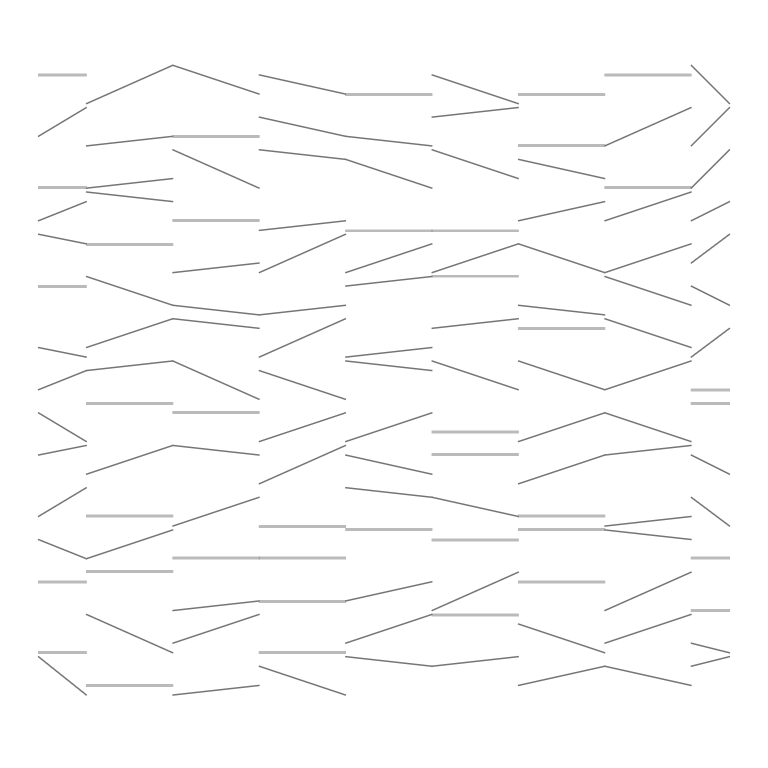
Reproduce this pattern procedurally as a Shadertoy shader.

```glsl
// Thin grey strokes on white, one per cell of a 9 by 15 grid.
// Each stroke joins a random level on the left side of its cell to a random
// level on the right; the outer columns are squeezed by the page margin.

#define COLUMN_WIDTH 0.1125
#define ROW_HEIGHT   0.055
#define LEVEL_STEP   0.0125
#define MARGIN       0.05
#define TOP          0.085
#define GRID         vec2(9.0, 15.0)
#define UNIT         (1.0 / 512.0)
#define INK          0.46
#define FLAT_OPACITY 0.5
#define SEED         17u

// Integer hash giving a value from 0 to 1
float hash(uvec3 v) {
    uint h = v.x * 1664525u + v.y * 22695477u + v.z * 747796405u + SEED * 2891336453u;
    h = (h ^ (h >> 16)) * 2246822519u;
    h = (h ^ (h >> 13)) * 3266489917u;
    h ^= h >> 16;
    return float(h >> 8) / 16777216.0;
}

// Height of a stroke end below its row top: level 0, 1, 3 or 4
float endLevel(vec2 cell, uint side) {
    float k = floor(4.0 * hash(uvec3(uvec2(cell), side)));
    return (k + step(2.0, k)) * LEVEL_STEP;
}

// Smooth coverage of a signed depth inside an edge
float coverage(float depth) {
    return clamp(depth * iResolution.y + 0.5, 0.0, 1.0);
}

// Straight stroke from a to b with short square caps
float stroke(vec2 p, vec2 a, vec2 b, float halfWidth) {
    vec2 dir = normalize(b - a);
    vec2 q = p - 0.5 * (a + b);
    float along = abs(dot(q, dir));
    float across = abs(q.x * dir.y - q.y * dir.x);
    return coverage(0.5 * length(b - a) + 0.3 * UNIT - along)
         * coverage(halfWidth - across);
}

// Opacity of the stroke that belongs to one cell
float cellStroke(vec2 p, vec2 cell) {
    float rowTop = TOP + cell.y * ROW_HEIGHT;
    vec2 ends = clamp((cell.x + vec2(0.0, 1.0)) * COLUMN_WIDTH, MARGIN, 1.0 - MARGIN);
    vec2 a = vec2(ends.x, rowTop + endLevel(cell, 0u));
    vec2 b = vec2(ends.y, rowTop + endLevel(cell, 1u));

    // Level strokes are wider and paler, and sit on whole units
    if (abs(a.y - b.y) < 0.5 * LEVEL_STEP) {
        a.y = b.y = floor(a.y / UNIT + 0.5) * UNIT;
        return FLAT_OPACITY * stroke(p, a, b, UNIT);
    }
    return stroke(p, a, b, 0.5 * UNIT);
}

void mainImage(out vec4 fragColor, in vec2 fragCoord) {
    vec2 p = fragCoord / iResolution.xy;
    p.y = 1.0 - p.y;

    // Cell borders run through the middle of the gap between rows
    float gap = ROW_HEIGHT - 4.0 * LEVEL_STEP;
    vec2 home = floor(vec2(p.x / COLUMN_WIDTH, (p.y - TOP + 0.5 * gap) / ROW_HEIGHT));

    // Neighbouring columns are included for the caps at the joints
    float grey = 1.0;
    for (int i = -1; i <= 1; i++) {
        vec2 cell = home + vec2(float(i), 0.0);
        if (all(greaterThanEqual(cell, vec2(0.0))) && all(lessThan(cell, GRID))) {
            grey = mix(grey, INK, cellStroke(p, cell));
        }
    }
    fragColor = vec4(vec3(grey), 1.0);
}
```
